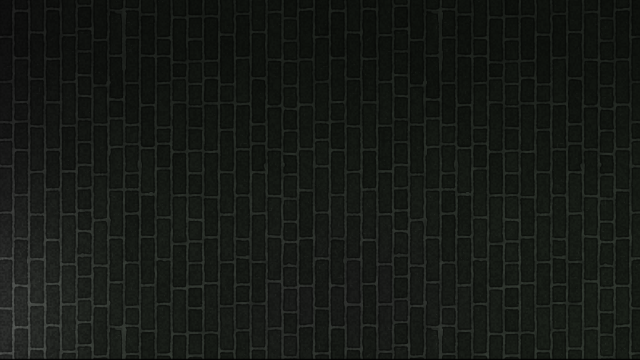
Reproduce this texture procedurally as a WebGL 2 fragment shader.

```glsl
#version 300 es
precision highp float;

uniform vec2 u_resolution;
out vec4 outColor;

const float TILE = 0.4945;         // side of the repeating square, in canvas widths
const float COLUMNS = 20.0;        // brick columns per tile
const float LONG_ROWS = 7.0;       // bricks per tile in a normal column
const float SHORT_ROWS = 14.0;     // bricks per tile in a short-brick column
const float JOINT = 0.0017;        // half width of a mortar joint

const vec3 BRICK = vec3(0.085, 0.104, 0.081);
const vec3 MORTAR = vec3(0.160, 0.184, 0.157);
const vec3 GLOW = vec3(0.098, 0.104, 0.098);

float hash(vec2 p) {
    vec3 q = fract(vec3(p.xyx) * vec3(0.1031, 0.1030, 0.0973));
    q += dot(q, q.yzx + 33.33);
    return fract((q.x + q.y) * q.z);
}

// Value noise that wraps after `cells` lattice cells per tile
float noise(vec2 p, float cells) {
    vec2 q = p / TILE * cells;
    vec2 i = floor(q), f = fract(q);
    f = f * f * (3.0 - 2.0 * f);
    vec2 a = mod(i, cells), b = mod(i + 1.0, cells);
    float low = mix(hash(a), hash(vec2(b.x, a.y)), f.x);
    float high = mix(hash(vec2(a.x, b.y)), hash(b), f.x);
    return mix(low, high, f.y);
}

float roundBox(vec2 p, vec2 halfSize, float radius) {
    vec2 d = abs(p) - halfSize + radius;
    return length(max(d, 0.0)) + min(max(d.x, d.y), 0.0) - radius;
}

// Height of a numbered joint, shifted at random and wrapped by the tile
float jointHeight(float joint, float column, float rows) {
    return joint + 0.14 * (hash(vec2(mod(joint, rows) + 3.0, column + 41.0)) - 0.5);
}

// x: signed distance to the brick edge, y: random value of the brick
vec2 brickField(vec2 p) {
    float width = TILE / COLUMNS;
    float x = p.x / width;
    float column = mod(floor(x), COLUMNS);
    bool isShort = abs(mod(3.0 * column, COLUMNS) - 15.0) < 1.5;
    float rows = isShort ? SHORT_ROWS : LONG_ROWS;
    float stagger = 0.5 * column + 0.75 + 0.12 * hash(vec2(column, 7.0));
    float v = p.y / TILE * rows + stagger;

    float nearest = floor(v + 0.5);
    float row = v < jointHeight(nearest, column, rows) ? nearest - 1.0 : nearest;
    float bottom = jointHeight(row, column, rows);
    float top = jointHeight(row + 1.0, column, rows);
    float id = hash(vec2(column + 11.0, mod(row, rows) + 23.0));

    // Some long bricks are cut in two
    if (!isShort && id > 0.86) {
        float cut = mix(bottom, top, 0.6);
        if (v < cut) top = cut;
        else bottom = cut;
        id = fract(id * 17.0 + step(cut, v) * 0.37);
    }
    vec2 center = vec2((fract(x) - 0.5) * width, (v - 0.5 * (bottom + top)) * TILE / rows);
    vec2 halfSize = vec2(width, (top - bottom) * TILE / rows) * 0.5 - JOINT;
    return vec2(roundBox(center, halfSize, 0.0027), id);
}

void main() {
    vec2 uv = gl_FragCoord.xy / u_resolution;
    float pixel = 1.0 / u_resolution.x;
    vec2 p = gl_FragCoord.xy * pixel + vec2(0.0039, 0.0);

    // Slightly uneven edges and rare patches of smeared mortar
    vec2 wobble = vec2(noise(p, 52.0), noise(p + 0.173, 48.0)) - 0.5;
    vec2 brick = brickField(p + 0.0013 * wobble);
    float grain = noise(p, 190.0);
    float smear = smoothstep(0.90, 1.0, noise(p + 0.061, 23.0));
    float edge = brick.x + 0.0025 * smear + 0.0006 * (grain - 0.5);
    float soft = max(0.0008, 0.7 * pixel);
    float mortar = smoothstep(-soft, soft, edge);

    // Brick faces: tone, grain, shaded rim and pale specks
    vec3 face = BRICK * (0.91 + 0.18 * brick.y + 0.36 * (grain - 0.5));
    face *= 1.0 - 0.32 * smoothstep(-0.0036, -0.0012, edge);
    face += 0.045 * smoothstep(0.86, 0.99, noise(p + 0.21, 165.0)) * noise(p, 31.0);
    vec3 joint = MORTAR * (0.74 + 0.30 * noise(p + 0.11, 40.0) + 0.18 * grain);
    vec3 color = mix(face, joint, mortar);

    // Darker top, grey left edge and grey lower middle
    color *= mix(1.03, 0.64, smoothstep(0.25, 1.0, uv.y));
    float leftGrey = exp(-uv.x * 8.0);
    vec2 fromMiddle = (uv - vec2(0.54, 0.18)) * vec2(5.0, 4.0);
    float lowGrey = exp(-dot(fromMiddle, fromMiddle)) * (0.4 + 0.6 * brick.y);
    float grey = clamp(leftGrey + 0.9 * lowGrey, 0.0, 0.95);
    color = mix(color, vec3(dot(color, vec3(0.34, 0.33, 0.33))), grey);

    // Light spilling from the lower left
    vec2 fromLamp = (uv - vec2(0.0, 0.12)) * vec2(7.5, 3.6);
    float spill = exp(-dot(fromLamp, fromLamp)) + 0.2 * exp(-uv.x * 14.0) * (1.0 - uv.y);
    color += GLOW * spill * (0.65 + 0.55 * mortar + 0.3 * (grain - 0.5));

    // Thin dark line along the bottom
    color *= mix(0.15, 1.0, smoothstep(0.0008, 0.0008 + 1.5 * pixel, p.y));
    outColor = vec4(color, 1.0);
}
```
